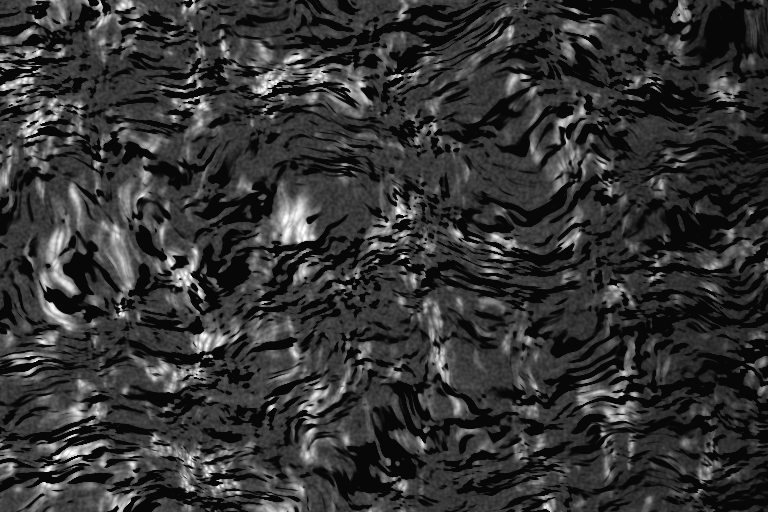
This texture is drawn by a WebGL 2 fragment shader. Its source:

```glsl
#version 300 es
precision highp float;
// Dark glossy crumpled sheet: flat plates, ragged black creases and upright patches of sheen.

#define SHADOW_TONE 0.026
#define PLATE_TONE 0.212
#define GRAIN 0.09
#define SHEEN_GAIN 0.72
#define SHADOW_LEVEL 0.33
#define SHADOW_SOFTNESS 0.27
#define CREASE_SCALE vec2(4.6, 8.2)
#define SHEEN_SCALE vec2(12.0, 6.6)
#define FACET_SCALE vec2(82.0, 60.0)
#define WARP 0.13
#define LIGHT vec2(-0.45, 0.89)

uniform vec2 u_resolution;
out vec4 fragColor;

float hash(vec2 cell) {
    vec3 v = fract(cell.xyx * vec3(0.1031, 0.1030, 0.0973));
    v += dot(v, v.yzx + 33.33);
    return fract((v.x + v.y) * v.z);
}

// Gradient noise, about -0.7 to 0.7
float cornerRamp(vec2 cell, vec2 offset) {
    float angle = 6.2832 * hash(cell);
    return dot(vec2(cos(angle), sin(angle)), offset);
}

float noise(vec2 p) {
    vec2 i = floor(p), f = fract(p);
    vec2 u = f * f * (3.0 - 2.0 * f), e = vec2(1.0, 0.0);
    float low = mix(cornerRamp(i, f), cornerRamp(i + e.xy, f - e.xy), u.x);
    float high = mix(cornerRamp(i + e.yx, f - e.yx), cornerRamp(i + e.xx, f - e.xx), u.x);
    return mix(low, high, u.y);
}

// Cellular noise: small rounded facets, bright in the middle
float facets(vec2 p) {
    vec2 i = floor(p), f = fract(p);
    float nearest = 2.0;
    for (int y = -1; y <= 1; y++) {
        for (int x = -1; x <= 1; x++) {
            vec2 n = vec2(x, y);
            vec2 site = n + vec2(hash(i + n), hash(i + n + 71.7));
            nearest = min(nearest, length(site - f));
        }
    }
    return clamp(1.2 - 1.45 * nearest, 0.0, 1.0);
}

// Bends the creases at three scales
vec2 warp(vec2 p) {
    vec2 offset = vec2(0.0);
    float amount = WARP, scale = 3.1;
    for (int i = 0; i < 3; i++) {
        vec2 s = p * scale + 27.0 * float(i);
        offset += amount * vec2(noise(s + 4.7), noise(s + 19.3));
        amount *= 0.34;
        scale *= 2.6;
    }
    return p + offset;
}

// Stretched octaves, with slopes strongest at the middle scales
float height(vec2 q, float upright) {
    float h = 0.0;
    vec2 scale = CREASE_SCALE;
    for (int i = 0; i < 5; i++) {
        float tilt = (i % 2 == 0) ? 0.34 : -0.2;
        float steepness = 0.8 - 0.09 * abs(float(i) - 3.0) * abs(float(i) - 2.0);
        vec2 r = vec2(q.x - tilt * q.y, q.y + tilt * q.x);
        h += steepness * noise(r * scale + 17.3 * float(i)) / length(scale * LIGHT);
        scale *= 1.92;
    }
    vec2 side = vec2(46.0, 15.0);
    vec2 lean = vec2(q.x + 0.3 * q.y, q.y);
    float folds = noise(lean * side + 8.4) + 0.5 * noise(lean * side * 1.9 + 2.6);
    return h * (1.0 - 0.35 * upright) + upright * folds / length(side * LIGHT);
}

void main() {
    vec2 uv = gl_FragCoord.xy / u_resolution;
    vec2 p = gl_FragCoord.xy / u_resolution.y;
    vec2 q = warp(p);

    // Crumpled zones between calmer plates
    float zone = noise(p * 5.2 + 61.0) + 0.7 * noise(p * 12.5 + 12.0);
    float crumple = mix(0.4, 1.4, smoothstep(-0.28, 0.28, zone));
    float upright = smoothstep(-0.02, 0.28, noise(p * vec2(7.5, 3.8) + 83.0));

    // Slope towards the light, near unit spread
    float reach = 0.002;
    float slope = (height(q, upright) - height(q + reach * LIGHT, upright)) / (0.88 * reach);
    slope *= crumple;

    // Upright sheen, broken into small facets
    vec2 s = mix(p, q, 0.6);
    float gloss = 0.85 * noise(s * SHEEN_SCALE + 40.0)
                + 0.65 * noise(s * SHEEN_SCALE * 2.3 + 5.0)
                + 0.55 * noise(s * SHEEN_SCALE * 5.1 + 23.0);
    float leftLight = 0.5 * (0.5 - uv.x);
    float sheen = smoothstep(-0.15, 2.7, gloss / 0.26 + leftLight + 0.22 * slope);
    float facet = facets(q * FACET_SCALE);

    // Plate tone with fine grain
    float grain = noise(p * 150.0) + 0.6 * noise(p * 71.0 + 9.0);
    float lit = PLATE_TONE + GRAIN * grain + 0.03 * clamp(slope, -1.0, 2.0);
    lit += SHEEN_GAIN * sheen * (0.35 + 0.65 * facet);

    // Shadows, deeper towards the right edge
    float edge = smoothstep(0.72, 1.0, uv.x);
    float level = 0.3 * edge - SHADOW_LEVEL;
    float open = smoothstep(level - SHADOW_SOFTNESS, level + SHADOW_SOFTNESS, slope);
    float exposure = 1.02 - 0.18 * smoothstep(0.45, 1.0, uv.x) - 0.15 * edge;
    float tone = mix(SHADOW_TONE, lit * exposure, open);
    fragColor = vec4(vec3(clamp(tone, 0.0, 1.0)), 1.0);
}
```
